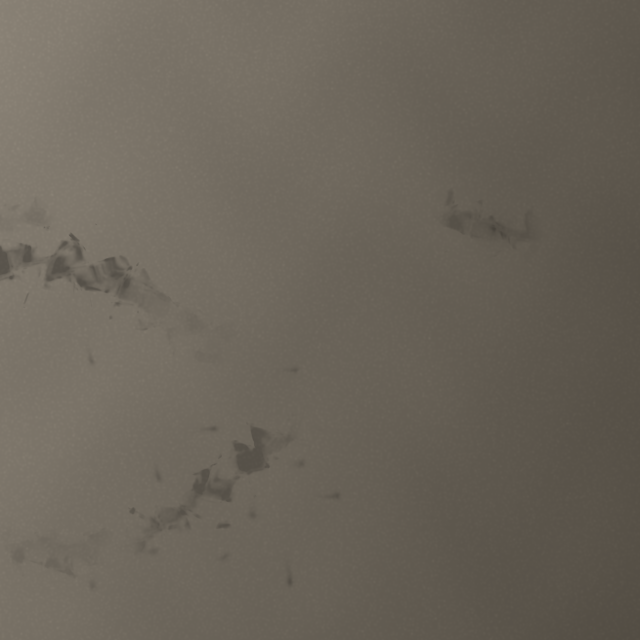
Write a Shadertoy shader that draws this texture.

```glsl
#define SHADE_COLOR vec3(0.325, 0.302, 0.265)
#define LIGHT_COLOR vec3(0.535, 0.505, 0.458)
#define SOOT_DEPTH 0.25
#define SOOT_SCALE 30.0
#define FLECK_COUNT 11
#define FLECK_DEPTH 0.24
#define GRAIN_SCALE 210.0
#define GRAIN_DEPTH 0.035
#define MOTTLE_DEPTH 0.012

vec2 hash2(vec2 p) {
    vec3 q = fract(p.xyx * vec3(0.1031, 0.1030, 0.0973));
    q += dot(q, q.yzx + 33.33);
    return fract((q.xx + q.yz) * q.zy);
}

// Soft cellular noise: one round puff of random weight per cell
float puffs(vec2 p) {
    vec2 cell = floor(p), local = fract(p);
    float sum = 0.0;
    for (int y = -1; y <= 1; y++)
    for (int x = -1; x <= 1; x++) {
        vec2 offset = vec2(x, y);
        vec2 id = cell + offset + 200.0;
        vec2 d = offset + hash2(id) - local;
        sum += hash2(id + 71.7).x * exp(-5.0 * dot(d, d));
    }
    return sum;
}

// Three octaves of puffs, centred near 0.5
float cloud(vec2 p) {
    return 0.85 * puffs(p) + 0.48 * puffs(p * 2.1 + 7.0) + 0.27 * puffs(p * 4.3 + 19.0);
}

// Ragged smear along an arc from a to b; bulge lifts its middle
float smear(vec2 p, vec2 a, vec2 b, float bulge, float width, float smoke) {
    vec2 axis = b - a;
    float s = clamp(dot(p - a, axis) / dot(axis, axis), 0.0, 1.0);
    vec2 spine = a + axis * s + vec2(0.0, 4.0 * bulge * s * (1.0 - s));
    float edge = length(p - spine) / width + 1.8 * (0.5 - smoke);
    float ends = smoothstep(0.0, 0.2, s) * (1.0 - smoothstep(0.7, 1.0, s));
    return ends * (1.0 - smoothstep(0.25, 1.25, edge));
}

// Small tapered marks, level or upright, each with a dark head
float flecks(vec2 p) {
    float sum = 0.0;
    for (int i = 0; i < FLECK_COUNT; i++) {
        vec2 place = hash2(vec2(float(i) * 3.7 + 2.0, 11.0));
        vec2 form = hash2(vec2(float(i) * 5.3 + 1.0, 47.0));
        vec2 d = p - vec2(0.09, 0.06) - place * vec2(0.44, 0.50);
        d = form.x > 0.6 ? d.yx : vec2(-d.x, d.y);
        d.y += 0.15 * d.x;
        float reach = d.x > 0.0 ? mix(0.012, 0.038, form.y) : 0.006;
        float body = exp(-pow(d.x / reach, 2.0) - pow(d.y / 0.0045, 2.0));
        float head = exp(-dot(d, d) / 0.00004);
        sum += (0.35 + 0.5 * form.y) * (0.6 * body + 0.55 * head);
    }
    return sum;
}

void mainImage(out vec4 fragColor, in vec2 fragCoord) {
    vec2 uv = fragCoord / iResolution.xy;

    // Light falling off from the upper left
    float light = mix(mix(0.66, 0.01, uv.x), mix(0.99, 0.19, uv.x), uv.y);
    vec3 color = mix(SHADE_COLOR, LIGHT_COLOR, light);

    // Broad uneven tone from layered sines
    float mottle = sin(uv.x * 13.0 + 2.0 * sin(uv.y * 9.0))
                 + 0.7 * sin(uv.y * 21.0 + 2.0 * sin(uv.x * 17.0 + 1.0));
    color *= 1.0 + MOTTLE_DEPTH * mottle;

    // Warped smoke that breaks up the smears
    vec2 warp = 0.006 * vec2(sin(uv.y * 83.0 + 3.0 * sin(uv.x * 47.0)),
                             sin(uv.x * 71.0 + 3.0 * sin(uv.y * 59.0)));
    vec2 p = uv + warp;
    float smoke = cloud(p * SOOT_SCALE);
    float clots = smoothstep(0.45, 0.95, smoke);

    // Arched band, rising trail, side smudge and faint wisps
    float soot = 0.85 * smear(p, vec2(-0.09, 0.565), vec2(0.27, 0.505), 0.050, 0.030, smoke);
    soot += 0.20 * smear(p, vec2(0.16, 0.56), vec2(0.37, 0.45), 0.0, 0.022, smoke);
    soot += 0.60 * smear(p, vec2(0.18, 0.13), vec2(0.50, 0.35), 0.0, 0.028, smoke - 0.12);
    soot += 0.45 * smear(p, vec2(0.67, 0.67), vec2(0.85, 0.625), 0.0, 0.024, smoke);
    soot += 0.35 * exp(-dot(uv - vec2(0.772, 0.642), uv - vec2(0.772, 0.642)) / 0.0007);
    soot += 0.28 * smear(p, vec2(0.00, 0.15), vec2(0.18, 0.135), 0.0, 0.026, smoke);
    soot += 0.25 * smear(p, vec2(-0.06, 0.65), vec2(0.10, 0.655), 0.0, 0.018, smoke);
    color *= 1.0 - SOOT_DEPTH * soot * (0.7 + 0.7 * clots);
    color *= 1.0 - FLECK_DEPTH * min(flecks(uv + 0.3 * warp), 1.3);

    // Fine soft grain
    color *= 1.0 + GRAIN_DEPTH * (puffs(uv * GRAIN_SCALE) - 0.31);
    fragColor = vec4(color, 1.0);
}
```
